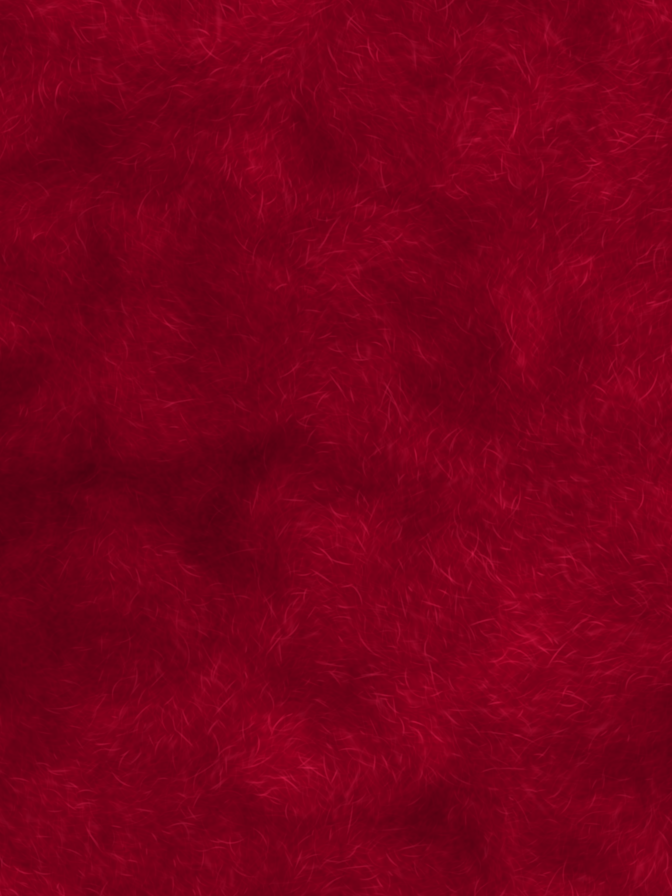
Write a WebGL 2 fragment shader that draws this texture.

```glsl
#version 300 es
precision highp float;

uniform vec2 u_resolution;
out vec4 fragColor;

#define BASE_RED 0.45
#define MOUND_CONTRAST 0.25
#define CLUMP_CONTRAST 0.13
#define CREASE_DEPTH 0.055
#define FUZZ_CONTRAST 0.07
#define FIBER_LAYERS 16
#define FIBER_WIDTH 0.0011
#define FAINT_FIBER 0.027
#define BRIGHT_FIBER 0.18
#define DIRECTION_SPREAD 1.9
#define FIBER_TINT vec3(0.72, 0.24, 0.30)

vec3 hash3(vec2 p) {
    vec3 q = fract(p.xyx * vec3(0.1031, 0.1030, 0.0973));
    q += dot(q, q.yxz + 33.33);
    return fract((q.xxy + q.yzz) * q.zyx);
}

float noise(vec2 p) {
    vec2 cell = floor(p), f = fract(p);
    f = f * f * (3.0 - 2.0 * f);
    float low = mix(hash3(cell).x, hash3(cell + vec2(1, 0)).x, f.x);
    float high = mix(hash3(cell + vec2(0, 1)).x, hash3(cell + vec2(1, 1)).x, f.x);
    return mix(low, high, f.y);
}

mat2 rotation(float angle) {
    float c = cos(angle), s = sin(angle);
    return mat2(c, s, -s, c);
}

float fbm(vec2 p) {
    float sum = 0.0, weight = 0.5;
    for (int i = 0; i < 5; i++) {
        sum += weight * noise(p);
        p = rotation(0.65) * p * 2.03 + 17.3;
        weight *= 0.5;
    }
    return sum / 0.97;
}

// Prevailing lie of the wool, as an angle
float flowAngle(vec2 p) {
    return 7.0 * noise(p * 4.5 + 41.0) - 3.8;
}

// One curved, tapering hair per cell; neighbours are checked for overlap
float fiberLayer(vec2 p, float scale, float thickness, float seed) {
    float turn = seed * 1.7;
    vec2 shift = vec2(seed * 31.0);
    vec2 q = rotation(turn) * p * scale + shift;
    vec2 home = floor(q);
    float width = max(FIBER_WIDTH * thickness, 0.5 / u_resolution.y) * scale;
    float light = 0.0;
    for (int j = -1; j <= 1; j++)
    for (int i = -1; i <= 1; i++) {
        vec2 cell = home + vec2(i, j);
        vec3 place = hash3(cell + 100.0);
        vec3 form = hash3(cell + 371.0);
        vec2 center = cell + place.xy;
        vec2 world = (center - shift) * rotation(turn) / scale;
        float angle = flowAngle(world) + turn + (place.z - 0.5) * DIRECTION_SPREAD;
        vec2 local = (q - center) * rotation(angle);
        float bend = (form.x - 0.5) * 1.2;
        float halfLength = mix(0.25, 0.9, form.y);
        float away = (local.y - bend * local.x * local.x)
                   / sqrt(1.0 + 4.0 * bend * bend * local.x * local.x);
        float taper = 1.0 - smoothstep(0.2 * halfLength, halfLength, abs(local.x));
        float strength = FAINT_FIBER + BRIGHT_FIBER * pow(form.z, 14.0) / thickness;
        light += strength * taper * exp(-away * away / (width * width));
    }
    return light;
}

void main() {
    vec2 p = gl_FragCoord.xy / u_resolution.y;

    // Soft mounds and smaller clumps, warped so their edges curl
    vec2 warp = vec2(fbm(p * 5.0 + 3.0), fbm(p * 5.0 + 29.0)) - 0.5;
    vec2 curled = p + 0.16 * warp;
    float mound = fbm(rotation(0.5) * curled * vec2(5.0, 6.5) + 8.0) - 0.5;
    float clump = fbm((p + 0.09 * warp) * vec2(17.0, 21.0) + 53.0) - 0.5;

    // Shaded folds between the tufts
    float ridge = 1.0 - abs(2.0 * noise(curled * vec2(4.5, 6.0) + 63.0) - 1.0);
    float crease = 0.5 * pow(ridge, 6.0);
    float foldLine = 0.475 - 0.9 * (curled.x - 0.2) * (curled.x - 0.2);
    float foldOffset = (curled.y - foldLine) / 0.024;
    crease += 0.8 * exp(-foldOffset * foldOffset) * (1.0 - smoothstep(0.45, 0.62, p.x));

    // Broad sheen running across the upper right
    float sheenOffset = (curled.y + 0.6 * curled.x - 0.98) / 0.16;
    float sheen = exp(-sheenOffset * sheenOffset) * smoothstep(0.1, 0.55, p.x);

    // Fine, unresolved fuzz
    float fuzz = noise(p * 150.0 + 40.0 * warp) + noise(p * 260.0 + 5.0) - 1.0;

    // Hairs of several lengths and softnesses piled over each other
    float fibers = 0.0;
    for (int i = 0; i < FIBER_LAYERS; i++) {
        float seed = float(i) + 1.0;
        float thickness = i % 4 == 0 ? 2.6 : 1.0;
        fibers += fiberLayer(p, mix(20.0, 58.0, fract(seed * 0.618)), thickness, seed);
    }

    float red = BASE_RED + MOUND_CONTRAST * mound + CLUMP_CONTRAST * clump
              - CREASE_DEPTH * crease + 0.03 * sheen + 0.5 * FUZZ_CONTRAST * fuzz;
    float exposure = clamp(1.0 + 2.2 * mound + clump - 0.4 * crease + 0.25 * sheen, 0.45, 1.5);
    float lit = fibers * exposure / (1.0 + 1.6 * fibers);
    vec3 color = red * vec3(1.0, 0.0, 0.21) + lit * vec3(FIBER_TINT.r, 0.0, 0.18);
    color.gb += max(lit - 0.05, 0.0) * (FIBER_TINT.gb + vec2(0.1, 0.0));
    fragColor = vec4(clamp(color, 0.0, 1.0), 1.0);
}
```
